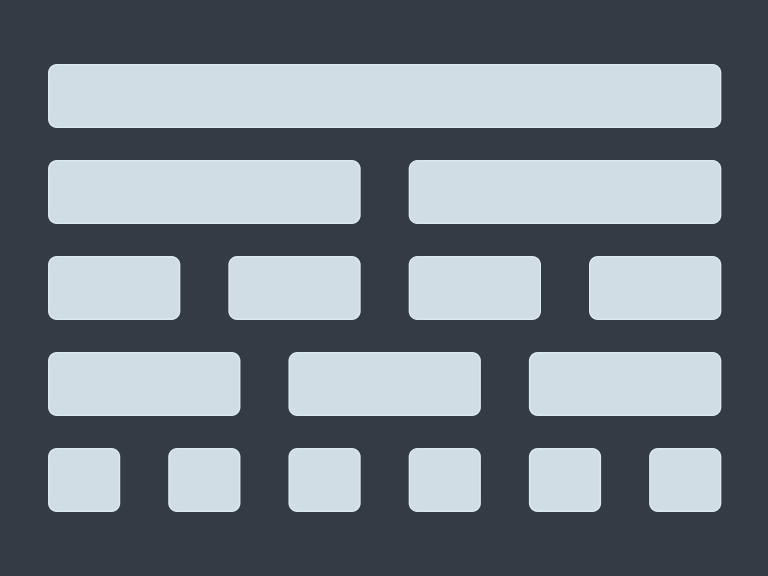
Reproduce this pattern procedurally as a Shadertoy shader.

```glsl
// Five rows of pale rounded bars on a dark slate ground, like a column grid.
// Each row divides one shared width into equal cells with a fixed gutter;
// a rounded-box distance gives the fill, its soft edge and a thin bright rim.

// Lengths are fractions of the canvas height.
const float LEFT = 0.08333;
const float GRID_WIDTH = 1.169;
const float GUTTER = 0.08333;
const float ROW_PITCH = 1.0 / 6.0;
const float BAR_HEIGHT = 1.0 / 9.0;
const float CORNER_RADIUS = 0.0156;
const float RIM_WIDTH = 0.0025;
const float RIM_STRENGTH = 0.7;

const int ROWS = 5;
const int BARS_PER_ROW[ROWS] = int[ROWS](1, 2, 4, 3, 6);

const vec3 SLATE = vec3(0.204, 0.231, 0.271);
const vec3 BAR_COLOR = vec3(0.820, 0.867, 0.898);
const vec3 RIM_COLOR = vec3(0.880, 0.930, 0.960);

float roundedBox(vec2 p, vec2 halfSize, float radius) {
    vec2 q = abs(p) - halfSize + radius;
    return length(max(q, 0.0)) + min(max(q.x, q.y), 0.0) - radius;
}

// Distance to the nearest bar, with p measured from the top left.
float barGrid(vec2 p) {
    int row = clamp(int(floor(p.y / ROW_PITCH - 0.5)), 0, ROWS - 1);
    float count = float(BARS_PER_ROW[row]);
    float cellWidth = (GRID_WIDTH + GUTTER) / count;

    // Cells start half a gutter before the bar, so each bar is centred.
    float gridX = p.x - LEFT + 0.5 * GUTTER;
    float column = clamp(floor(gridX / cellWidth), 0.0, count - 1.0);
    vec2 center = vec2((column + 0.5) * cellWidth,
                       (float(row) + 1.0) * ROW_PITCH);
    vec2 halfSize = 0.5 * vec2(cellWidth - GUTTER, BAR_HEIGHT);
    return roundedBox(vec2(gridX, p.y) - center, halfSize, CORNER_RADIUS);
}

void mainImage(out vec4 fragColor, in vec2 fragCoord) {
    float pixel = 1.0 / iResolution.y;
    vec2 p = fragCoord * pixel;
    p.y = 1.0 - p.y;

    float dist = barGrid(p);
    float fill = clamp(0.5 - dist / pixel, 0.0, 1.0);
    float rim = clamp(0.5 + (dist + RIM_WIDTH) / pixel, 0.0, 1.0);

    vec3 bar = mix(BAR_COLOR, RIM_COLOR, rim * RIM_STRENGTH);
    fragColor = vec4(mix(SLATE, bar, fill), 1.0);
}
```
